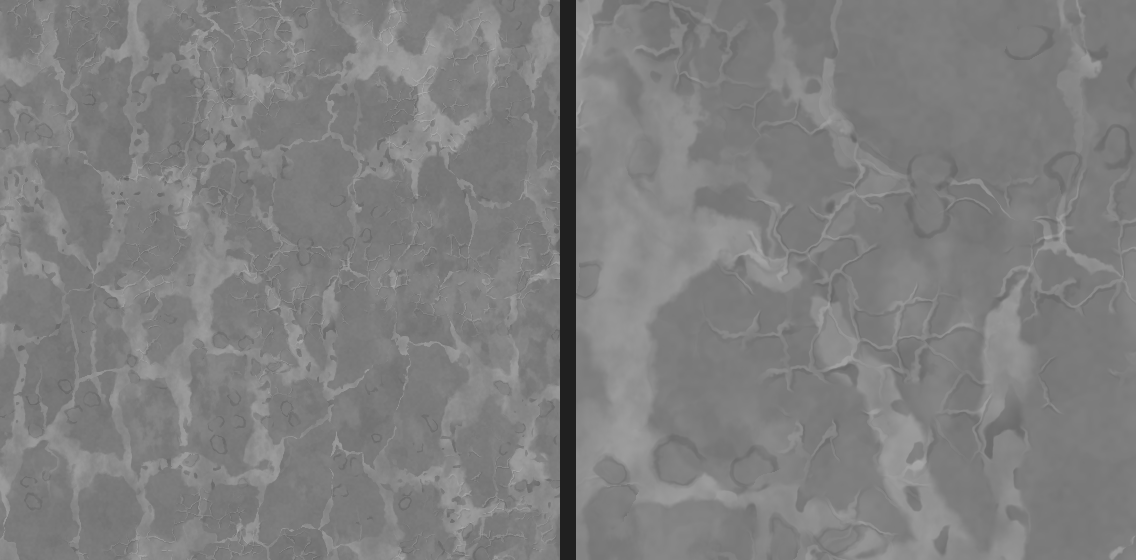
Left, the full canvas; right, a detail of the centre.
Reproduce this texture map procedurally as a WebGL 1 fragment shader.

```glsl
precision highp float;
// Weathered grey masonry: upright slabs with ragged pale mortar between them.
// Slabs are tilted box-metric Voronoi cells on a warped plane; finer Voronoi
// cells give broken cracks and pebbles, and value noise the stains and pits.
uniform vec2 u_resolution;

vec2 hash2(vec2 p) {
  vec3 q = fract(p.xyx * vec3(0.1031, 0.1030, 0.0973));
  q += dot(q, q.yzx + 33.33);
  return fract((q.xx + q.yz) * q.zy);
}

float noise(vec2 p) {
  vec2 i = floor(p), f = fract(p);
  f = f * f * (3.0 - 2.0 * f);
  return mix(mix(hash2(i).x, hash2(i + vec2(1, 0)).x, f.x),
             mix(hash2(i + vec2(0, 1)).x, hash2(i + vec2(1, 1)).x, f.x), f.y);
}

float fbm(vec2 p) {
  float sum = 0.0, amp = 0.5;
  for (int i = 0; i < 5; i++) {
    sum += amp * noise(p);
    p = mat2(1.6, 1.2, -1.2, 1.6) * p + 17.3;
    amp *= 0.5;
  }
  return sum / 0.97;
}

vec2 warp(vec2 p) {
  return vec2(fbm(p), fbm(p + 41.7)) - 0.5;
}

// Returns the gap to the nearest cell border, the centre distance and a cell id.
// boxy = 1 measures with a tilted square metric, boxy = 0 with a round one.
vec3 cells(vec2 p, float boxy) {
  vec2 base = floor(p);
  float near = 9.0, second = 9.0, id = 0.0;
  for (int y = -1; y <= 1; y++) {
    for (int x = -1; x <= 1; x++) {
      vec2 cell = base + vec2(x, y);
      vec2 rnd = hash2(cell + 71.0);
      vec2 r = cell + 0.1 + 0.8 * hash2(cell + 13.0) - p;
      float tilt = (rnd.x - 0.5) * 0.7;
      vec2 t = abs(mat2(cos(tilt), sin(tilt), -sin(tilt), cos(tilt)) * r);
      float d = mix(length(r), max(t.x, t.y), boxy);
      if (d < near) {
        second = near;
        near = d;
        id = rnd.y;
      } else {
        second = min(second, d);
      }
    }
  }
  return vec3(second - near, near, id);
}

void main() {
  vec2 p = gl_FragCoord.xy / u_resolution;
  vec2 coarse = warp(p * 6.0 + 3.0), fine = warp(p * 34.0 + 9.0);
  float grain = fbm(p * vec2(60.0, 42.0) + 5.0);
  float stain = fbm(p * vec2(13.0, 8.0) + 23.0);

  // Slabs: nearly flat dark grey with soft blotches
  vec3 slab = cells(p * vec2(8.5, 5.6) + coarse * 0.9 + fine * 0.2 + 20.0, 0.9);
  float shade = 0.474 + 0.018 * (slab.z - 0.5) + 0.025 * (grain - 0.5);
  shade += 0.012 * smoothstep(0.5, 0.56, fbm(p * 24.0 + 60.0));
  shade -= 0.013 * smoothstep(0.6, 0.68, fbm(p * 32.0 + 80.0));
  shade += 0.035 * smoothstep(0.54, 0.68, stain) * smoothstep(0.35, 0.6, grain);

  // Mortar: joints of changing width, plus thin upright slivers
  float opening = smoothstep(0.3, 0.7, noise(p * vec2(7.0, 5.0) + 31.0));
  float width = 0.025 + 0.23 * opening;
  float ragged = slab.x + 0.16 * (grain - 0.5) + 0.12 * (stain - 0.5);
  float mortar = 1.0 - smoothstep(width * 0.65, width + 0.02, ragged);
  float streak = abs(noise(p * vec2(19.0, 4.0) + coarse * 2.0 + fine * 0.4 + 90.0) - 0.5);
  float sliver = 1.0 - smoothstep(0.02, 0.06, streak + 0.08 * (grain - 0.5));
  sliver *= smoothstep(0.5, 0.65, noise(p * 5.0 + 52.0));
  mortar = max(mortar, 0.75 * sliver);
  float chalk = fbm(p * vec2(30.0, 17.0) + fine + 12.0);
  float pale = mix(0.522, 0.608, smoothstep(0.3, 0.68, 0.6 * chalk + 0.4 * grain));
  shade = mix(shade, pale, mortar * (0.65 + 0.35 * smoothstep(0.3, 0.55, stain)));

  // Pits: small dark specks gathered in parts of the mortar
  float pitted = smoothstep(0.45, 0.65, noise(p * 6.0 + 66.0));
  float pits = smoothstep(0.7, 0.84, noise(p * vec2(105.0, 90.0) + fine * 2.0));
  shade -= 0.095 * pits * pitted * mortar;

  // Cracks: broken light lines with a dark lower lip, in patches
  vec2 c = p * 40.0 + fine * 1.4 + coarse * 2.0;
  float lit = 1.0 - smoothstep(0.03, 0.13, cells(c, 0.0).x);
  float lip = 1.0 - smoothstep(0.03, 0.15, cells(c + vec2(-0.06, 0.09), 0.0).x);
  float patches = smoothstep(0.48, 0.62, fbm(p * vec2(8.0, 6.0) + 7.0));
  float broken = smoothstep(0.42, 0.6, noise(p * 47.0 + 38.0));
  shade += (0.065 * lit - 0.035 * lip) * patches * broken;

  // Pebbles: scattered round stones with a dark rim and a dull face
  vec3 pebble = cells(p * 27.0 + fine * 0.7 + 140.0, 0.0);
  float radius = 0.24 + 0.12 * fract(pebble.z * 37.0);
  float chosen = step(0.8, pebble.z) * smoothstep(0.42, 0.55, noise(p * 5.0 + 111.0));
  float face = 1.0 - smoothstep(radius - 0.04, radius + 0.02, pebble.y);
  float rim = 1.0 - smoothstep(0.02, 0.08, abs(pebble.y - radius));
  shade = mix(shade, 0.485 + 0.05 * (grain - 0.5), 0.7 * face * chosen);
  shade -= 0.05 * rim * chosen * smoothstep(0.25, 0.5, noise(p * 70.0));

  // Fine dust over everything
  shade += 0.016 * (noise(p * 230.0) - 0.5);
  gl_FragColor = vec4(vec3(shade), 1.0);
}
```
